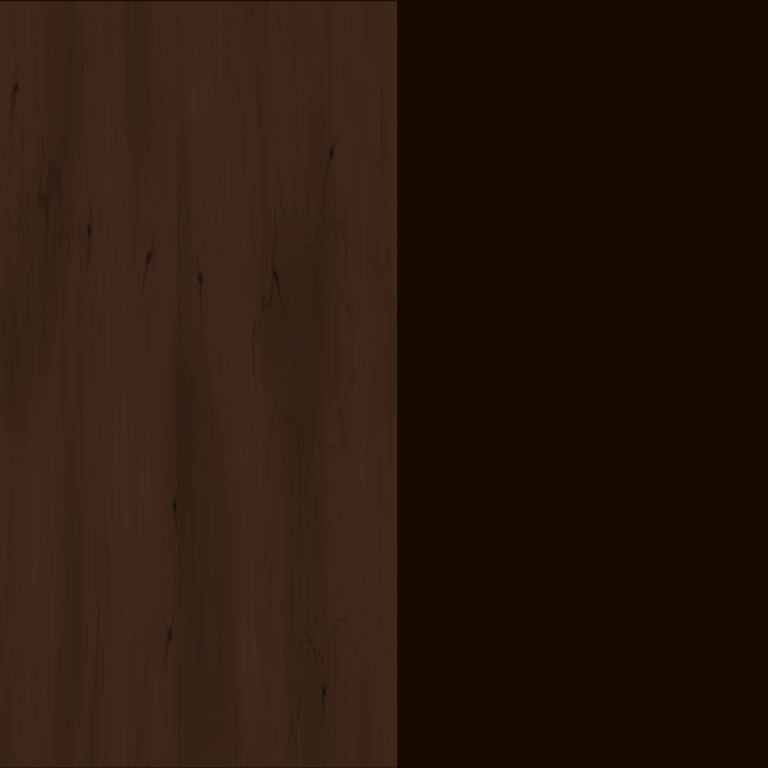
Reproduce this texture procedurally as a Shadertoy shader.

```glsl
// Dark walnut board on the left beside a flat, near-black brown panel.
// Stretched, warped value noise forms the grain; soft ellipses set the tone,
// and small loops add plank seams, knots and fine dark cracks.

const float BOARD_EDGE = 0.517;
const vec3 PANEL = vec3(0.088, 0.036, 0.0);
const vec3 OLIVE = vec3(0.190, 0.122, 0.072);
const vec3 RUSSET = vec3(0.272, 0.163, 0.118);

// Broad regions: centre in xy, radii in zw.
const vec4 SHADE[11] = vec4[11](
    vec4(0.080, 0.93, 0.020, 0.20), vec4(0.060, 0.71, 0.025, 0.14),
    vec4(0.175, 0.94, 0.018, 0.14), vec4(0.375, 0.60, 0.035, 0.10),
    vec4(0.265, 0.22, 0.035, 0.24), vec4(0.250, 0.46, 0.025, 0.08),
    vec4(0.420, 0.66, 0.018, 0.20), vec4(0.020, 0.55, 0.025, 0.10),
    vec4(0.410, 0.08, 0.025, 0.12), vec4(0.095, 0.22, 0.012, 0.25),
    vec4(0.400, 0.42, 0.020, 0.10));
const vec4 GLOW[7] = vec4[7](
    vec4(0.140, 0.82, 0.028, 0.18), vec4(0.290, 0.84, 0.035, 0.20),
    vec4(0.160, 0.38, 0.050, 0.20), vec4(0.045, 0.30, 0.030, 0.18),
    vec4(0.325, 0.40, 0.025, 0.14), vec4(0.470, 0.32, 0.035, 0.20),
    vec4(0.335, 0.12, 0.028, 0.14));
const vec2 KNOTS[9] = vec2[9](
    vec2(0.432, 0.800), vec2(0.358, 0.642), vec2(0.260, 0.638),
    vec2(0.195, 0.665), vec2(0.423, 0.100), vec2(0.020, 0.885),
    vec2(0.228, 0.342), vec2(0.221, 0.173), vec2(0.117, 0.700));

float hash(vec2 p) {
    vec3 q = fract(vec3(p.xyx) * 0.1031);
    q += dot(q, q.yzx + 33.33);
    return fract((q.x + q.y) * q.z);
}

float noise(vec2 p) {
    vec2 cell = floor(p), f = fract(p);
    f = f * f * (3.0 - 2.0 * f);
    float low = mix(hash(cell), hash(cell + vec2(1, 0)), f.x);
    float high = mix(hash(cell + vec2(0, 1)), hash(cell + vec2(1, 1)), f.x);
    return mix(low, high, f.y);
}

float fbm(vec2 p) {
    float sum = 0.0, gain = 0.5;
    for (int i = 0; i < 4; i++) {
        sum += gain * noise(p);
        p = p * 2.03 + 17.3;
        gain *= 0.5;
    }
    return sum;
}

float blob(vec2 p, vec4 region) {
    vec2 d = (p - region.xy) / region.zw;
    return exp(-dot(d, d));
}

// Shadow that starts sharply at a plank seam and fades to its right.
float seamShade(vec2 p, float x, float width, float top) {
    float side = smoothstep(-0.001, 0.001, p.x - x);
    float fade = exp(-max(p.x - x, 0.0) / width);
    return side * fade * (1.0 - smoothstep(top - 0.1, top, p.y));
}

// Dark heart with a slanted, tapering tail.
float knot(vec2 p, float seed) {
    float lean = (seed - 0.5) * 0.5;
    p.x += lean * p.y + 0.004 * (noise(p * 90.0 + seed * 50.0) - 0.5);
    float heart = blob(p, vec4(0.0, 0.0, 0.0035, 0.007));
    float tail = blob(p, vec4(0.0, -0.012, 0.0020, 0.030));
    return 0.65 * heart + 0.40 * tail;
}

vec3 wood(vec2 p) {
    vec2 bend = vec2(fbm(p * vec2(9.0, 4.0)), fbm(p * vec2(7.0, 3.0) + 40.0)) - 0.47;
    vec2 q = p + bend * vec2(0.035, 0.10);

    float tone = 0.56 + 0.55 * (fbm(q * vec2(38.0, 2.2)) - 0.47);
    for (int i = 0; i < 11; i++) tone -= 0.34 * blob(q, SHADE[i]);
    for (int i = 0; i < 7; i++) tone += 0.24 * blob(q, GLOW[i]);
    tone -= 0.25 * seamShade(p, 0.231, 0.025, 0.88);
    tone -= 0.10 * seamShade(p, 0.102, 0.010, 1.20);
    tone -= 0.14 * seamShade(p, 0.375, 0.012, 0.50);
    vec3 color = mix(OLIVE, RUSSET, clamp(tone, 0.0, 1.1));

    // Fine fibres and thin cracks, strongest where the wood is dark.
    float fibre = fbm(q * vec2(190.0, 7.0) + 9.0) - 0.47;
    float contour = abs(fbm(q * vec2(24.0, 3.5) + 70.0) - 0.48);
    float crack = 1.0 - smoothstep(0.0, 0.022, contour);
    float figured = blob(p, vec4(0.375, 0.60, 0.06, 0.16))
        + blob(p, vec4(0.060, 0.75, 0.04, 0.15))
        + blob(p, vec4(0.410, 0.10, 0.04, 0.10));
    color *= 1.0 + 0.13 * fibre - crack * (0.025 + 0.15 * min(figured, 1.0));

    for (int i = 0; i < 9; i++)
        color *= 1.0 - 0.6 * knot(p - KNOTS[i], hash(KNOTS[i] * 100.0));
    return color;
}

void mainImage(out vec4 fragColor, in vec2 fragCoord) {
    vec2 uv = fragCoord / iResolution.xy;
    vec2 pixel = 1.0 / iResolution.xy;
    float board = 1.0 - smoothstep(-pixel.x, pixel.x, uv.x - BOARD_EDGE);
    float rim = smoothstep(0.0, 0.003, 1.0 - uv.y) * smoothstep(-0.002, 0.003, uv.y);
    vec3 lit = wood(uv) * (1.0 + 0.06 * smoothstep(0.010, 0.0, BOARD_EDGE - uv.x));
    fragColor = vec4(mix(PANEL, lit, board * rim), 1.0);
}
```
